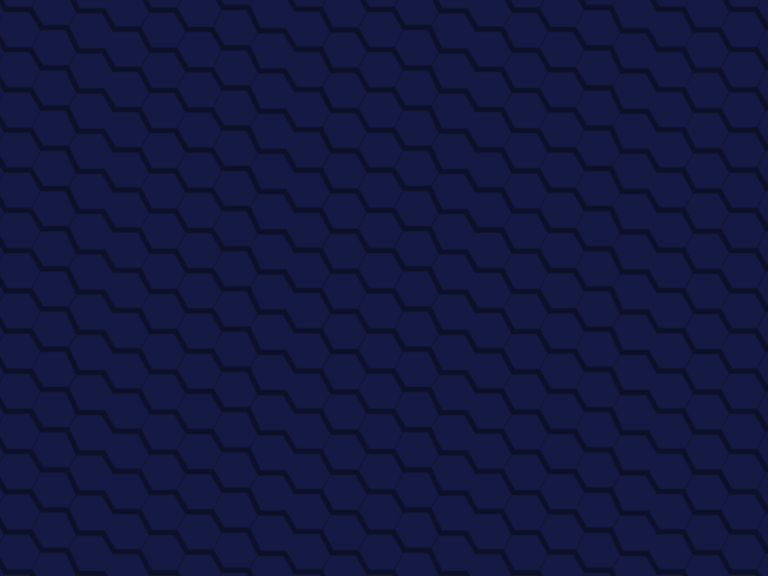
Give the GLSL for this pattern, as a Shadertoy shader.

```glsl
// Navy honeycomb whose hexagons are split by dark staircase grooves and faint hairlines

const float ROWS = 14.33;        // hexagons down the canvas height
const float COLUMN_STEP = 0.902; // column spacing, in row heights

// Small vertical slip of each column, repeating every five columns
float columnSlip(float column) {
    float slips[5] = float[5](0.0, 0.045, -0.033, 0.007, -0.016);
    return slips[int(mod(column, 5.0))];
}

// Centre of the hexagon at the given column and row
vec2 cellCentre(float column, float row) {
    float stagger = 0.597 - 0.5 * mod(column, 2.0);
    return vec2((column + 0.5) * COLUMN_STEP, row + stagger + columnSlip(column));
}

// Row of the hexagon in this column that lies nearest to height y
float nearestRow(float column, float y) {
    return round(y - cellCentre(column, 0.0).y);
}

void mainImage(out vec4 fragColor, in vec2 fragCoord) {
    vec2 p = fragCoord / iResolution.y * ROWS;
    float pixel = ROWS / iResolution.y;

    // Find the hexagon that holds this point
    float firstColumn = floor(p.x / COLUMN_STEP);
    float homeColumn = firstColumn;
    vec2 home = vec2(0.0);
    float nearest = 1e3;
    for (float i = -1.0; i <= 1.0; i++) {
        float column = firstColumn + i;
        vec2 centre = cellCentre(column, nearestRow(column, p.y));
        float d = distance(p, centre);
        if (d < nearest) {
            nearest = d;
            home = centre;
            homeColumn = column;
        }
    }

    // Measure the distance to each kind of edge
    float grooveDist = 1e3;
    float hairDist = 1e3;
    for (float i = -1.0; i <= 1.0; i++) {
        float column = homeColumn + i;
        float middleRow = nearestRow(column, p.y);
        for (float j = -1.0; j <= 1.0; j++) {
            vec2 toNeighbour = cellCentre(column, middleRow + j) - home;
            if (dot(toNeighbour, toNeighbour) < 0.01) continue;
            vec2 normal = normalize(toNeighbour);
            float d = dot(home + 0.5 * toNeighbour - p, normal);

            // Flat and falling edges are grooves, rising edges are hairlines
            bool isGroove = abs(dot(normal, vec2(0.5, 0.866))) > 0.4;
            bool isJoined = mod(min(column, homeColumn), 5.0) == 2.0;
            if (isGroove) grooveDist = min(grooveDist, d);
            else if (!isJoined) hairDist = min(hairDist, d);
        }
    }

    // Soft grooves and faint hairlines over the flat navy faces
    float softness = max(0.03, 0.5 * pixel);
    float groove = 1.0 - smoothstep(0.065 - softness, 0.065 + softness, grooveDist);
    float hair = 0.4 * (1.0 - smoothstep(0.0, max(0.035, pixel), hairDist));
    vec3 navy = vec3(0.08, 0.10, 0.265);
    vec3 shadow = vec3(0.047, 0.064, 0.16);
    fragColor = vec4(mix(navy, shadow, max(groove, hair)), 1.0);
}
```
